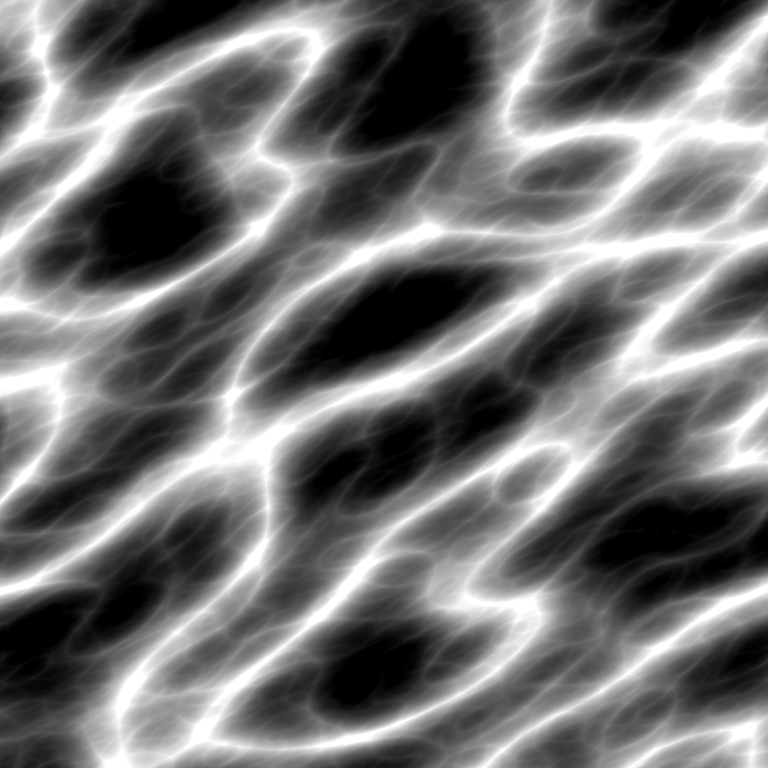
Give the GLSL for this texture, as a Shadertoy shader.

```glsl
const float GRAIN_ANGLE = 0.48;             // direction of the long axis, radians
const vec2  GRAIN_FREQ = vec2(2.5, 6.2);    // cells per canvas, along and across
const vec2  FIELD_OFFSET = vec2(17.3, 41.7);
const int   OCTAVES = 5;
const float LACUNARITY = 2.0;
const float GAIN = 0.4;
const float RIDGE_FALLOFF = 5.2;            // higher gives thinner crests
const float VALLEY_DETAIL = 0.6;            // strength of fine ridges in dark areas
const float BLACK_LEVEL = 0.27;
const float WHITE_LEVEL = 1.27;
const float TAU = 6.2831853;

// Integer hash giving a unit gradient per lattice point
vec2 latticeGradient(ivec2 cell, int seed) {
    uint h = uint(cell.x) * 374761393u + uint(cell.y) * 668265263u + uint(seed) * 974711u;
    h = (h ^ (h >> 15)) * 2246822519u;
    h = (h ^ (h >> 13)) * 3266489917u;
    h ^= h >> 16;
    float angle = TAU * float(h & 65535u) / 65536.0;
    return vec2(cos(angle), sin(angle));
}

float gradientNoise(vec2 p, int seed) {
    vec2 base = floor(p);
    vec2 f = p - base;
    ivec2 cell = ivec2(base);
    vec2 fade = f * f * f * (f * (f * 6.0 - 15.0) + 10.0);
    float a = dot(latticeGradient(cell, seed), f);
    float b = dot(latticeGradient(cell + ivec2(1, 0), seed), f - vec2(1, 0));
    float c = dot(latticeGradient(cell + ivec2(0, 1), seed), f - vec2(0, 1));
    float d = dot(latticeGradient(cell + ivec2(1, 1), seed), f - vec2(1, 1));
    return mix(mix(a, b, fade.x), mix(c, d, fade.x), fade.y);
}

// Sharp crest along each zero crossing, with a soft glow to the sides
float ridge(vec2 p, int seed) {
    return exp(-RIDGE_FALLOFF * abs(gradientNoise(p, seed)));
}

// Fine ridges are weighted by the height of the broad ones
float ridgedFractal(vec2 p) {
    float broad = ridge(p, 0);
    float weight = mix(VALLEY_DETAIL, 1.0, broad);
    float sum = broad;
    float amplitude = 1.0;
    for (int i = 1; i < OCTAVES; i++) {
        p = p * LACUNARITY + FIELD_OFFSET;
        amplitude *= GAIN;
        sum += amplitude * weight * ridge(p, i);
    }
    return sum;
}

void mainImage(out vec4 fragColor, in vec2 fragCoord) {
    vec2 uv = fragCoord / iResolution.y;

    // Rotate into the grain, then stretch along it
    float c = cos(GRAIN_ANGLE), s = sin(GRAIN_ANGLE);
    vec2 grain = vec2(c * uv.x + s * uv.y, c * uv.y - s * uv.x);
    float height = ridgedFractal(grain * GRAIN_FREQ + FIELD_OFFSET);

    // Clip to black and white levels
    float grey = clamp((height - BLACK_LEVEL) / (WHITE_LEVEL - BLACK_LEVEL), 0.0, 1.0);
    fragColor = vec4(vec3(grey), 1.0);
}
```
